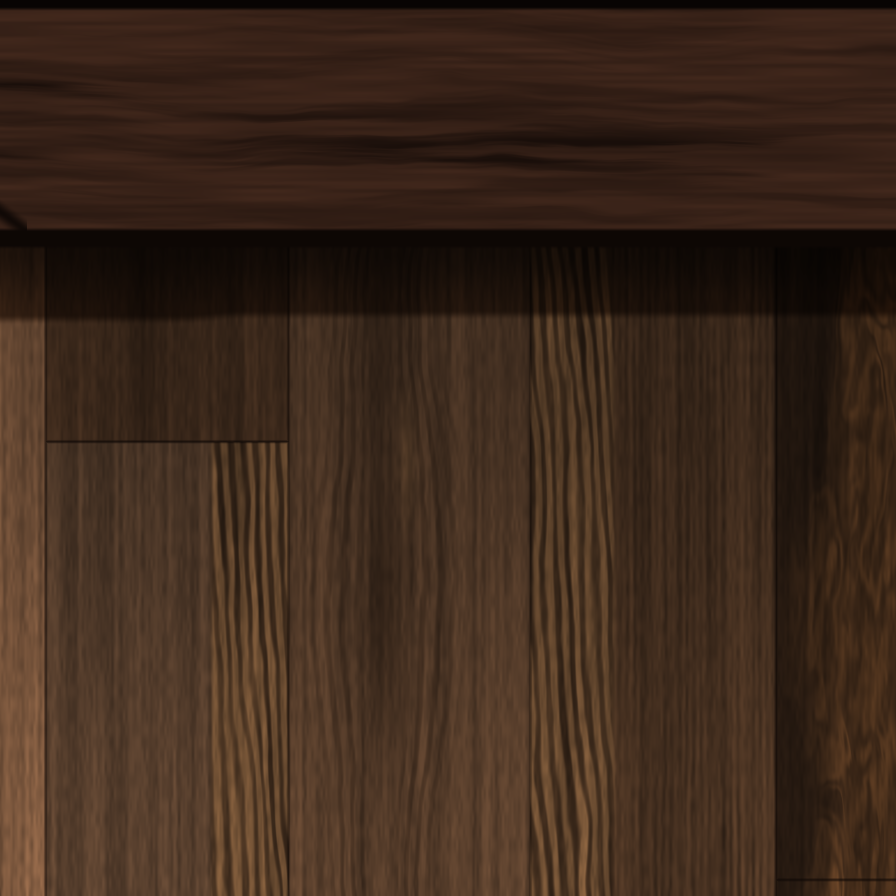
Give the GLSL for this texture, as a WebGL 2 fragment shader.

```glsl
#version 300 es
precision highp float;
// Dark wooden floor of vertical planks below a horizontal beam.
// Stretched value noise makes the grain; warped sine bands make the striped
// and arched figure. Seams, a cast shadow and a soft light finish the floor.
uniform vec2 u_resolution;
out vec4 outColor;
// Layout, in canvas units
const float BEAM_TOP = 0.990, BEAM_BOTTOM = 0.744, GAP_BOTTOM = 0.724;
const float SHADOW_EDGE = 0.648, BUTT_SEAM = 0.507, LOW_SEAM = 0.018;
const vec4 SEAMS = vec4(0.051, 0.322, 0.592, 0.866);
const vec4 SEAM_DEPTH = vec4(0.60, 0.50, 0.40, 0.60);
const float STRIPE_B = 0.236;   // start of the stripes in the second plank
const float STRIPE_D = 0.685;   // end of the stripes in the fourth plank
const float STRIPE_PERIOD = 0.0135, FIBRE_PERIOD = 0.0082, ARCH_X = 0.427;
// Colours
const vec3 INK = vec3(0.050, 0.026, 0.017);
const vec3 BEAM = vec3(0.240, 0.145, 0.102);
const vec3 PALE = vec3(0.380, 0.268, 0.188);
const vec3 UMBER = vec3(0.238, 0.162, 0.108);
const vec3 BROWN = vec3(0.275, 0.198, 0.142);
const vec3 WALNUT = vec3(0.290, 0.205, 0.143);
const vec3 HONEY = vec3(0.385, 0.275, 0.178);
const vec3 COCOA = vec3(0.250, 0.172, 0.115);
const vec3 CHAR = vec3(0.138, 0.092, 0.060);
const vec3 AMBER = vec3(0.325, 0.210, 0.120);

float hash(vec2 p) {
  vec3 q = fract(vec3(p.xyx) * 0.1031);
  q += dot(q, q.yzx + 33.33);
  return fract((q.x + q.y) * q.z);
}
float noise(vec2 p) {
  vec2 i = floor(p), f = fract(p);
  f = f * f * (3.0 - 2.0 * f);
  return mix(mix(hash(i), hash(i + vec2(1, 0)), f.x),
             mix(hash(i + vec2(0, 1)), hash(i + vec2(1, 1)), f.x), f.y);
}
float fbm(vec2 p) {
  float sum = 0.0, amp = 0.533;
  for (int i = 0; i < 4; i++, amp *= 0.5) {
    sum += amp * noise(p);
    p = p * 2.03 + 17.1;
  }
  return sum;
}
// Soft spot: 1 at the centre, fading out over the radii
float blob(vec2 p, vec2 centre, vec2 radii) {
  vec2 d = (p - centre) / radii;
  return exp(-dot(d, d));
}
float line(float d, float halfWidth) {
  return 1.0 - smoothstep(0.0, halfWidth * 2.0, abs(d));
}
// Wavy dark bands that drift right toward the bottom
vec3 stripedWood(vec2 p, float seed) {
  float warp = 0.030 * fbm(vec2(p.x * 14.0 + seed, p.y * 4.0));
  float wave = sin(6.2832 * (p.x + 0.05 * p.y + warp) / STRIPE_PERIOD + seed);
  float band = smoothstep(-0.7, 1.0, wave + 0.9 * (noise(p * vec2(150, 9)) - 0.5));
  return mix(HONEY, CHAR, band * (0.45 + 0.5 * noise(p * vec2(60, 5))));
}
// Long nested arches around a dark heart
vec3 archedWood(vec2 p) {
  float dx = p.x - ARCH_X - 0.025 * (fbm(vec2(3.0, p.y * 5.0)) - 0.5);
  float side = abs(dx) / (0.75 + 0.45 * exp(-pow((p.y - 0.33) / 0.2, 2.0)));
  float ring = sin(6.2832 * side / 0.014 + 6.0 * fbm(p * vec2(14, 4)));
  float reach = smoothstep(0.01, 0.035, side) * (1.0 - smoothstep(0.04, 0.1, side));
  vec3 c = mix(WALNUT, CHAR, 0.42 * reach * smoothstep(-0.4, 1.0, ring));
  c = mix(c, CHAR, 0.6 * blob(vec2(dx, p.y), vec2(0.0, 0.33), vec2(0.024, 0.17)));
  c = mix(c, CHAR, 0.45 * blob(p, vec2(0.425, 0.62), vec2(0.022, 0.12)));
  return mix(c, HONEY, 0.5 * blob(p, vec2(0.455, 0.49), vec2(0.01, 0.06)));
}
// Dark plank with a swirled amber right side
vec3 swirledWood(vec2 p) {
  float swirl = fbm(p * vec2(22, 4) + 1.5 * fbm(p * vec2(12, 4)));
  float amber = smoothstep(0.89, 0.975, p.x + 0.12 * (swirl - 0.5));
  return mix(CHAR, AMBER, amber * (0.75 + 0.25 * sin(swirl * 45.0)));
}
vec3 floorWood(vec2 p) {
  vec3 upper = mix(UMBER, CHAR, 0.6 * blob(p, vec2(0.162, 0.62), vec2(0.025, 0.2)));
  vec3 lower = mix(BROWN, stripedWood(p, 1.0), smoothstep(-0.004, 0.004, p.x - STRIPE_B));
  vec3 c = mix(PALE, mix(lower, upper, step(BUTT_SEAM, p.y)), step(SEAMS.x, p.x));
  c = mix(c, archedWood(p), step(SEAMS.y, p.x));
  c = mix(c, stripedWood(p, 4.0), step(SEAMS.z, p.x));
  c = mix(c, COCOA, smoothstep(-0.004, 0.004, p.x - STRIPE_D));
  c = mix(c, swirledWood(p), step(SEAMS.w, p.x));
  // Long fibres, short pores and the regular lines of the close-grained plank
  float close = step(STRIPE_D, p.x) * step(p.x, SEAMS.w);
  float fibre = noise(p * vec2(200, 2.5)) + 0.6 * noise(p * vec2(390, 70)) - 0.8;
  float comb = sin(6.2832 * (p.x + 0.006 * fbm(p * vec2(30, 3))) / FIBRE_PERIOD);
  c *= 1.0 + 0.32 * fibre + comb * mix(0.035, 0.15, close) * noise(p * vec2(90, 12));
  c *= 1.0 + 0.25 * (fbm(p * vec2(35, 2)) - 0.5);
  // Seams, then light falling off to the top and right
  float seam = step(SEAMS.x, p.x) * step(p.x, SEAMS.y) * line(p.y - BUTT_SEAM, 0.0014);
  seam = max(seam, step(SEAMS.w, p.x) * line(p.y - LOW_SEAM, 0.0014)) * 0.65;
  for (int i = 0; i < 4; i++) seam = max(seam, SEAM_DEPTH[i] * line(p.x - SEAMS[i], 0.0014));
  c = mix(c, INK, seam);
  c *= mix(1.2, 0.88, smoothstep(0.0, 0.65, p.y)) * mix(1.06, 0.92, p.x);
  float edge = SHADOW_EDGE - 0.005 * (1.0 - smoothstep(0.2, 0.27, p.x));
  float depth = mix(0.45, 0.26, smoothstep(edge, GAP_BOTTOM, p.y));
  return c * mix(vec3(1), depth * vec3(1.1, 0.95, 0.8), smoothstep(-0.006, 0.006, p.y - edge));
}
vec3 beamWood(vec2 p) {
  float grain = fbm(vec2(p.x * 3.0, p.y * 70.0 + 3.0 * fbm(p * vec2(4, 9))));
  float dark = blob(p, vec2(0.75, 0.828), vec2(0.32, 0.014))
             + blob(p, vec2(0.04, 0.9), vec2(0.13, 0.010))
             + blob(p, vec2(0.03, 0.834), vec2(0.07, 0.011))
             + 0.5 * blob(p, vec2(0.45, 0.85), vec2(0.35, 0.035));
  vec3 c = BEAM * (0.97 + 0.22 * (noise(p * vec2(10, 230)) - 0.5));
  float streak = smoothstep(0.4, 0.75, grain);
  c = mix(c, INK, clamp(streak * (0.25 + 0.5 * dark) + 0.2 * dark, 0.0, 0.7));
  float corner = line(p.y - 0.758 + 0.75 * (p.x - 0.008), 0.008) * step(p.x, 0.03);
  return mix(c, INK, 0.9 * corner);
}
void main() {
  vec2 p = gl_FragCoord.xy / u_resolution;
  float soft = 0.0015 + 1.0 / u_resolution.y;
  vec3 c = mix(floorWood(p), INK, smoothstep(-soft, soft, p.y - GAP_BOTTOM));
  c = mix(c, beamWood(p), smoothstep(-soft, soft, p.y - BEAM_BOTTOM));
  c = mix(c, INK * 0.6, smoothstep(-soft, soft, p.y - BEAM_TOP));
  outColor = vec4(c, 1.0);
}
```
